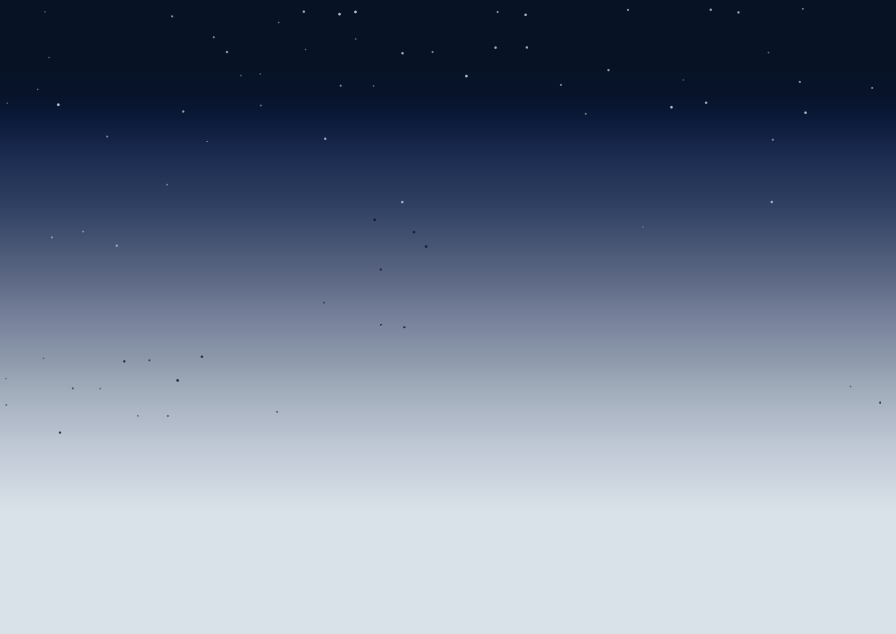
Write a Shadertoy shader that draws this background.

```glsl
vec2 hash2(vec2 cell) {
    vec2 q = vec2(dot(cell, vec2(127.1, 311.7)), dot(cell, vec2(269.5, 183.3)));
    return fract(sin(q) * 43758.5);
}

float ramp(float from, float to, float x) {
    return clamp((x - from) / (to - from), 0.0, 1.0);
}

// Vertical blend from pale haze up to night blue
vec3 skyColor(float y) {
    vec3 sky = vec3(0.855, 0.886, 0.914);
    sky = mix(sky, vec3(0.745, 0.780, 0.831), ramp(0.19, 0.30, y));
    sky = mix(sky, vec3(0.639, 0.682, 0.737), ramp(0.30, 0.38, y));
    sky = mix(sky, vec3(0.545, 0.592, 0.663), ramp(0.38, 0.44, y));
    sky = mix(sky, vec3(0.463, 0.502, 0.608), ramp(0.44, 0.50, y));
    sky = mix(sky, vec3(0.361, 0.408, 0.518), ramp(0.50, 0.56, y));
    sky = mix(sky, vec3(0.196, 0.259, 0.392), ramp(0.56, 0.67, y));
    sky = mix(sky, vec3(0.094, 0.153, 0.298), ramp(0.67, 0.765, y));
    sky = mix(sky, vec3(0.035, 0.094, 0.208), ramp(0.765, 0.82, y));
    sky = mix(sky, vec3(0.030, 0.076, 0.165), ramp(0.82, 0.85, y));
    return mix(sky, vec3(0.027, 0.075, 0.141), ramp(0.85, 0.90, y));
}

float cluster(vec2 p, vec2 center, vec2 spread) {
    vec2 d = (p - center) / spread;
    return exp(-dot(d, d));
}

// One jittered speck per cell, kept where its hash is below the density
float specks(vec2 p, float cells, float density, float seed) {
    vec2 cell = floor(p * cells);
    vec2 center = (cell + 0.15 + 0.7 * hash2(cell + seed)) / cells;
    vec2 trait = hash2(cell + seed + 57.0);
    float radius = mix(0.0010, 0.0021, trait.y);
    float soft = 0.7 / iResolution.y;
    float dot_ = 1.0 - smoothstep(radius - soft, radius + soft, length(p - center));
    return dot_ * step(trait.x, density) * mix(0.35, 0.9, trait.y);
}

void mainImage(out vec4 fragColor, in vec2 fragCoord) {
    vec2 uv = fragCoord / iResolution.xy;
    vec2 p = vec2(uv.x * 1.415, uv.y);
    vec3 color = skyColor(p.y);

    // Light stars, dense at the top and trailing down on the left
    float starDensity = 0.30 * smoothstep(0.74, 0.90, p.y)
        + 0.20 * cluster(p, vec2(0.25, 0.72), vec2(0.20, 0.10))
        + 0.05 * smoothstep(0.56, 0.62, p.y);
    color = mix(color, vec3(0.80, 0.84, 0.88), specks(p, 20.0, starDensity, 3.0));

    // Dark flecks in three loose groups
    float fleckDensity = 0.60 * cluster(p, vec2(0.59, 0.59), vec2(0.09, 0.065))
        + 0.45 * cluster(p, vec2(0.20, 0.37), vec2(0.13, 0.06))
        + 0.50 * cluster(p, vec2(1.37, 0.37), vec2(0.04, 0.04));
    color = mix(color, vec3(0.04, 0.09, 0.18), specks(p, 24.0, fleckDensity, 11.0));

    fragColor = vec4(color, 1.0);
}
```
